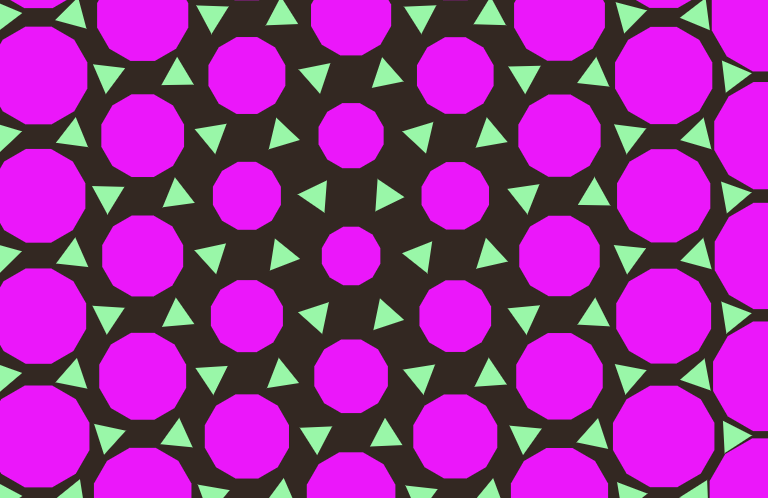
Write a Shadertoy shader that draws this pattern.

```glsl
// Hexagonal lattice of magenta dodecagons that grow outward, with slowly turning green triangles in the gaps.

const float TAU = 6.2831853;

// Signed distance to the sides of a regular polygon; turn is the direction of one side's normal.
float polygon(vec2 p, float sides, float apothem, float turn) {
    float sector = TAU / sides;
    float angle = atan(p.y, p.x + 1e-6) - turn;
    angle = mod(angle + 0.5 * sector, sector) - 0.5 * sector;
    return length(p) * cos(angle) - apothem;
}

// Triangle that spins clockwise with its distance from the focus.
float triangle(vec2 p, vec2 center, vec2 focus, float facing) {
    float spin = 1.17 * distance(center, focus) - 0.03;
    return polygon(p - center, 3.0, 0.0188, facing - spin);
}

void mainImage(out vec4 fragColor, in vec2 fragCoord) {
    // Height is one unit; the lattice starts at its smallest dodecagon.
    vec2 p = fragCoord / iResolution.y - vec2(0.705, 0.486);
    vec2 focus = vec2(0.004, 0.068);
    float rowStep = 0.2416;
    float columnStep = rowStep * sqrt(0.75);

    // Nearest column and its neighbours, with odd columns shifted by half a row.
    float disks = 1e3;
    float triangles = 1e3;
    float nearest = round(p.x / columnStep);
    for (float i = -1.0; i <= 1.0; i++) {
        float column = nearest + i;
        float shift = 0.5 * rowStep * mod(column, 2.0);
        float row = round((p.y - shift) / rowStep);
        vec2 center = vec2(column * columnStep, row * rowStep + shift);

        float size = 0.0545 + 0.0625 * distance(center, focus);
        disks = min(disks, polygon(p - center, 12.0, size, 0.0));

        vec2 gap = vec2(columnStep * 2.0 / 3.0, 0.0);
        triangles = min(triangles, triangle(p, center + gap, focus, 0.0));
        triangles = min(triangles, triangle(p, center - gap, focus, 0.5 * TAU));
    }

    // Smooth flat fills.
    float edge = 1.0 / iResolution.y;
    vec3 color = vec3(0.20, 0.155, 0.135);
    color = mix(color, vec3(0.92, 0.09, 0.98), clamp(0.5 - disks / edge, 0.0, 1.0));
    color = mix(color, vec3(0.60, 0.97, 0.66), clamp(0.5 - triangles / edge, 0.0, 1.0));
    fragColor = vec4(color, 1.0);
}
```
